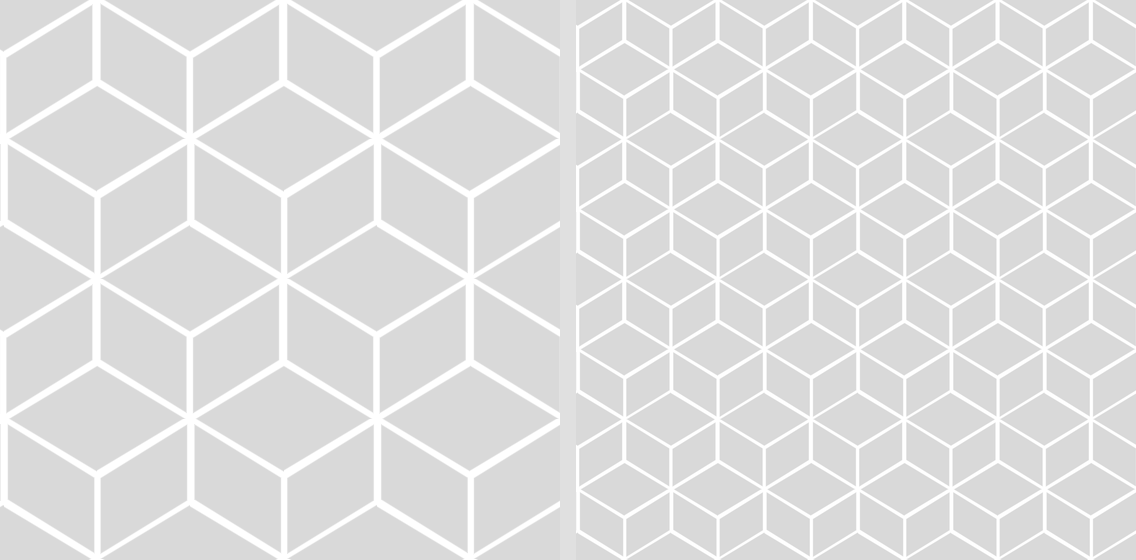
Left: one tile. Right: repeated 2 by 2.
Reproduce this pattern procedurally as a WebGL 1 fragment shader.

```glsl
precision highp float;

uniform vec2 u_resolution;

const vec2 REPEATS = vec2(3.0, 2.0);        // whole cells across and down
const vec2 HUB_ORIGIN = vec2(0.5065, 0.5026);
const float RISE = 0.1015;                  // height gained by a slanted spoke
const float LEAN = 0.0009;                  // sideways shift of upright spokes
const float TAPER = 0.1;                    // slanted spokes widen outwards
const float SOFTNESS = 0.0016;
const vec3 FACE_COLOR = vec3(0.85);
const vec3 LINE_COLOR = vec3(1.0);

// Line widths of the two hub rows: slants are up-left, up-right,
// down-left, down-right; uprights are up, down.
const vec4 SLANT_WIDTHS_A = vec4(0.0134, 0.0089, 0.0115, 0.0104);
const vec4 SLANT_WIDTHS_B = vec4(0.0117, 0.0125, 0.0137, 0.0111);
const vec2 UPRIGHT_WIDTHS_A = vec2(0.0113, 0.0147);
const vec2 UPRIGHT_WIDTHS_B = vec2(0.0117, 0.0133);

// Signed distance to a segment from zero to tip with a tapering width.
float spoke(vec2 p, vec2 tip, float width, float taper) {
  float along = clamp(dot(p, tip) / dot(tip, tip), 0.0, 1.0);
  float halfWidth = 0.5 * width * mix(1.0 - taper, 1.0 + taper, along);
  return length(p - tip * along) - halfWidth;
}

// Six spokes around the nearest hub of a wrapping lattice.
float hubSpokes(vec2 p, vec4 slantWidths, vec2 uprightWidths, float lean) {
  vec2 cell = 1.0 / REPEATS;
  p -= cell * floor(p / cell + 0.5);

  // Fold the four slants into one quadrant
  vec2 sideWidths = p.y > 0.0 ? slantWidths.xy : slantWidths.zw;
  float slantWidth = p.x < 0.0 ? sideWidths.x : sideWidths.y;
  float slant = spoke(abs(p), vec2(0.5 * cell.x, RISE), slantWidth, TAPER);

  // Fold the two uprights into one half
  float uprightWidth = p.y > 0.0 ? uprightWidths.x : uprightWidths.y;
  vec2 uprightPoint = vec2(p.x - lean * sign(p.y), abs(p.y));
  vec2 uprightTip = vec2(0.0, 0.5 * cell.y - RISE);
  float upright = spoke(uprightPoint, uprightTip, uprightWidth, 0.0);

  return min(slant, upright);
}

void main() {
  vec2 p = gl_FragCoord.xy / u_resolution - HUB_ORIGIN;

  // Two interleaved hub rows, offset by half a cell
  float rowA = hubSpokes(p, SLANT_WIDTHS_A, UPRIGHT_WIDTHS_A, LEAN);
  float rowB = hubSpokes(p - 0.5 / REPEATS, SLANT_WIDTHS_B, UPRIGHT_WIDTHS_B, -LEAN);
  float edge = min(rowA, rowB);

  float blur = max(SOFTNESS, 0.7 / min(u_resolution.x, u_resolution.y));
  float line = 1.0 - smoothstep(-blur, blur, edge);
  gl_FragColor = vec4(mix(FACE_COLOR, LINE_COLOR, line), 1.0);
}
```
